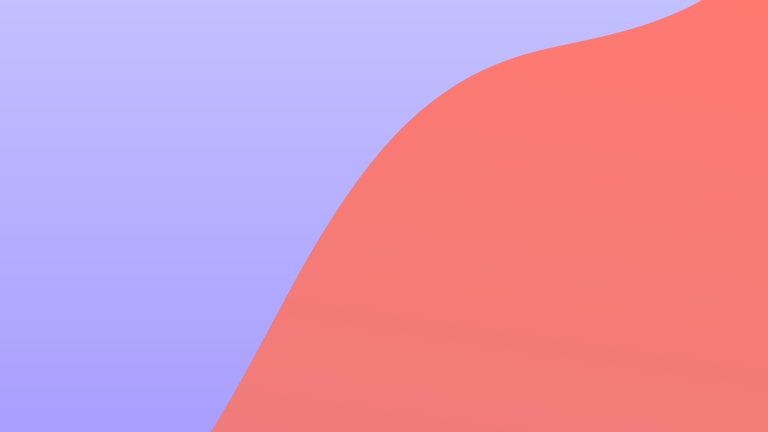
This background is drawn by a Shadertoy shader. Its source:

```glsl
// A coral hill with a smooth S-shaped edge rising to the right over a lavender gradient.

// Cubic rise from point a to point b with the given end slopes.
float curve(float x, vec2 a, vec2 b, float slopeA, float slopeB) {
    float width = b.x - a.x;
    float t = (x - a.x) / width;
    float s = 1.0 - t;
    return s * s * ((1.0 + 2.0 * t) * a.y + t * width * slopeA)
         + t * t * ((1.0 + 2.0 * s) * b.y - s * width * slopeB);
}

// Height of the hill's edge, in units of the canvas height.
float hillHeight(float x) {
    vec2 foot = vec2(0.488, 0.0);
    vec2 flank = vec2(0.6736, 0.3333);
    vec2 bend = vec2(0.8958, 0.6667);
    vec2 shoulder = vec2(1.273, 0.8889);
    vec2 crest = vec2(1.625, 1.0);

    if (x < foot.x) return foot.y + 1.6 * (x - foot.x);
    if (x < flank.x) return curve(x, foot, flank, 1.6, 1.85);
    if (x < bend.x) return curve(x, flank, bend, 1.85, 1.12);
    if (x < shoulder.x) return curve(x, bend, shoulder, 1.12, 0.22);
    if (x < crest.x) return curve(x, shoulder, crest, 0.22, 0.56);
    return crest.y + 0.56 * (x - crest.x);
}

void mainImage(out vec4 fragColor, in vec2 fragCoord) {
    vec2 uv = fragCoord / iResolution.xy;
    vec2 p = vec2(uv.x * 16.0 / 9.0, uv.y);

    // Lavender backdrop, lighter towards the top
    vec3 lavender = mix(vec3(0.663, 0.620, 1.0), vec3(0.760, 0.753, 1.0), uv.y);

    // Coral fill, brightest in the upper right
    float glow = clamp((p.y + 0.15 * (p.x - 1.0) + 0.08) / 1.2, 0.0, 1.0);
    vec3 coral = mix(vec3(0.937, 0.487, 0.478), vec3(1.0, 0.475, 0.440), glow);

    // Antialiased edge from the slope-corrected vertical distance
    float pixel = 1.0 / iResolution.y;
    float height = hillHeight(p.x);
    float slope = (hillHeight(p.x + pixel) - height) / pixel;
    float dist = (height - p.y) / sqrt(1.0 + slope * slope);
    float hill = clamp(dist / pixel + 0.5, 0.0, 1.0);

    fragColor = vec4(mix(lavender, coral, hill), 1.0);
}
```
